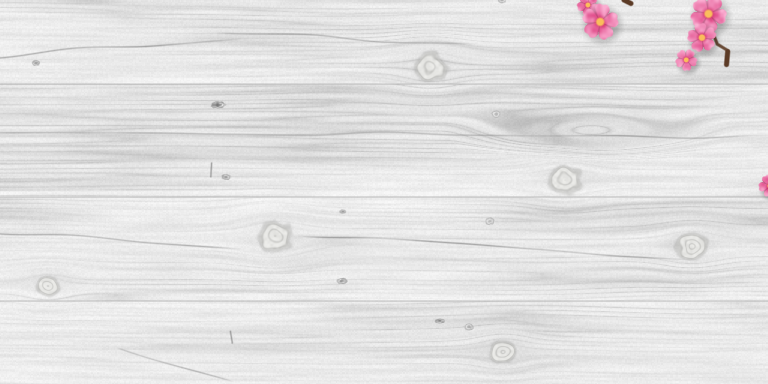
Give the GLSL for this texture, as a Shadertoy shader.

```glsl
// Whitewashed wooden planks with knots, screws and cracks, and pink blossoms
// in the upper right. Stretched noise makes the grain, bent around each knot;
// blossoms are polar petal shapes. Units: canvas height = 1, x from 0 to 2.

float hash(vec2 p) {
    return fract(sin(dot(p, vec2(127.1, 311.7))) * 43758.5);
}

float noise(vec2 p) {
    vec2 i = floor(p), f = fract(p);
    f = f * f * (3.0 - 2.0 * f);
    return mix(mix(hash(i), hash(i + vec2(1, 0)), f.x),
               mix(hash(i + vec2(0, 1)), hash(i + vec2(1, 1)), f.x), f.y);
}

float segment(vec2 p, vec2 a, vec2 b) {
    vec2 d = b - a;
    return length(p - a - d * clamp(dot(p - a, d) / dot(d, d), 0.0, 1.0));
}

// Soft stroke of half width w
float stroke(float d, float w) {
    float aa = 1.0 / iResolution.y;
    return 1.0 - smoothstep(w - aa, w + aa, d);
}

// xy = centre, z = radius
const vec3 knots[6] = vec3[6](
    vec3(1.12, 0.826, 0.040), vec3(1.471, 0.531, 0.041), vec3(0.716, 0.385, 0.043),
    vec3(1.802, 0.359, 0.038), vec3(0.125, 0.255, 0.030), vec3(1.31, 0.083, 0.032));

// xy = centre, z = radius, w = darkness
const vec4 specks[10] = vec4[10](
    vec4(0.568, 0.727, 0.015, 0.8), vec4(0.589, 0.539, 0.010, 0.5),
    vec4(1.292, 0.703, 0.011, 0.2), vec4(1.276, 0.424, 0.011, 0.2),
    vec4(0.891, 0.268, 0.011, 0.5), vec4(1.146, 0.164, 0.010, 0.8),
    vec4(1.221, 0.148, 0.011, 0.3), vec4(0.094, 0.836, 0.009, 0.5),
    vec4(1.307, 1.0, 0.010, 0.3), vec4(0.893, 0.449, 0.007, 0.5));

// x start, x end, y start, y end
const vec4 cracks[6] = vec4[6](
    vec4(-0.1, 2.1, 0.658, 0.645), vec4(0.76, 1.85, 0.389, 0.318),
    vec4(-0.1, 0.66, 0.848, 0.905), vec4(0.55, 1.25, 0.915, 0.888),
    vec4(0.3, 0.62, 0.098, 0.005), vec4(-0.1, 0.65, 0.405, 0.352));

vec3 wood(vec2 p) {
    float plank = step(0.216, p.y) + step(0.487, p.y) + step(0.781, p.y);
    float seam = min(abs(p.y - 0.216), min(abs(p.y - 0.487), abs(p.y - 0.781)));

    // Bend the grain around the knots
    float v = p.y + 0.018 * (noise(vec2(p.x * 2.2, p.y * 5.0 + plank * 7.0)) - 0.5);
    float swirl = 0.0;
    for (int i = 0; i < 6; i++) {
        vec2 d = (p - knots[i].xy) / knots[i].z;
        float pull = exp(-dot(d * vec2(0.4, 0.6), d * vec2(0.4, 0.6)));
        v -= 0.75 * (p.y - knots[i].y) * pull;
        swirl += pull;
    }

    // Long oval figure on the right of the second plank
    vec2 o = p - vec2(1.536, 0.661);
    float oval = length(o * vec2(0.22, 1.0)) + 0.006 * noise(p * vec2(9.0, 14.0));
    float figure = smoothstep(0.09, 0.03, oval);
    v = mix(v, oval + 0.66, figure);

    // Growth lines, fine fibres and broad worn patches
    vec2 g = vec2(p.x, v + plank * 3.7);
    float lines = pow(1.0 - abs(2.0 * noise(g * vec2(1.8, 88.0)) - 1.0), 3.0);
    float fibres = noise(g * vec2(9.0, 190.0));
    float streaks = noise(g * vec2(1.3, 27.0));
    float worn = smoothstep(0.2, 0.8, noise(vec2(p.x * 1.6 + plank * 5.3, v * 11.0)));
    worn *= mix(0.6, 1.0, smoothstep(0.05, 0.25, p.y));
    float tone = 0.957 - lines * (0.035 + 0.075 * worn + 0.06 * figure)
               - 0.045 * fibres - 0.05 * streaks * worn
               - 0.03 * figure - 0.02 * min(swirl, 1.0);
    tone += 0.02 * smoothstep(0.05, 0.0, seam);
    tone += 0.03 * (hash(floor(p * 256.0)) - 0.5);
    vec3 col = vec3(tone);

    // Knots: pale uneven cores with rings
    for (int i = 0; i < 6; i++) {
        vec2 d = p - knots[i].xy;
        float r = length(d * vec2(0.95, 1.1)) / knots[i].z + 0.35 * (noise(p * 45.0) - 0.5);
        float rings = pow(0.5 + 0.5 * sin(r * 17.0), 3.0);
        float shade = 0.94 - 0.11 * rings - 0.06 * noise(p * 130.0);
        col = mix(col, vec3(shade, shade, shade - 0.012), 0.85 * smoothstep(1.15, 0.75, r));
        col -= 0.10 * exp(-60.0 * (r - 0.95) * (r - 0.95));
    }

    // Screws and small dark knots
    for (int i = 0; i < 10; i++) {
        vec4 s = specks[i];
        vec2 d = (p - s.xy) * vec2(mix(1.0, 0.75, s.w), mix(1.0, 1.7, s.w));
        float r = length(d) + 0.3 * s.z * (noise(p * 180.0) - 0.5);
        col = mix(col, vec3(0.93 - 0.5 * s.w * noise(p * 150.0)), stroke(r, s.z));
        col = mix(col, vec3(0.62), 0.6 * stroke(abs(r - s.z * 0.85), 0.0015));
        col = mix(col, vec3(0.42), 0.75 * stroke(r, s.z * 0.4) * (0.3 + 0.7 * s.w));
    }

    // Cracks, nail scratches and plank seams
    for (int i = 0; i < 6; i++) {
        vec4 c = cracks[i];
        float t = (p.x - c.x) / (c.y - c.x);
        float y = mix(c.z, c.w, t) + 0.016 * (noise(vec2(p.x * 5.0, c.z * 90.0)) - 0.5);
        float ends = smoothstep(0.0, 0.08, t) * smoothstep(1.0, 0.85, t);
        float depth = 0.25 + 0.6 * noise(vec2(p.x * 8.0, c.w * 50.0));
        col = mix(col, vec3(0.56), ends * depth * stroke(abs(p.y - y), 0.0018));
    }
    float scratch = min(segment(p, vec2(0.549, 0.54), vec2(0.551, 0.575)),
                        segment(p, vec2(0.605, 0.107), vec2(0.6, 0.137)));
    col = mix(col, vec3(0.5), 0.7 * stroke(scratch, 0.0018));
    return mix(col, vec3(0.70), 0.75 * stroke(seam, 0.0016));
}

// Five notched petals around golden stamens, over a soft shadow
void blossom(inout vec3 col, vec2 p, vec2 centre, float size, float turn) {
    vec2 d = p - centre;
    col *= 1.0 - 0.22 * smoothstep(1.25, 0.6, length(d - vec2(0.006, -0.008)) / size);
    float a = atan(d.y, d.x) + turn;
    float petal = abs(cos(2.5 * a));
    float r = length(d) / size;
    float rim = 0.55 + 0.45 * sqrt(petal) - 0.1 * pow(petal, 12.0);
    vec3 pink = mix(vec3(0.87, 0.27, 0.52), vec3(0.98, 0.68, 0.82),
                    clamp(0.55 * r + 0.8 * noise(p * 75.0) - 0.15, 0.0, 1.0));
    pink *= 0.85 + 0.15 * smoothstep(0.0, 0.5, petal);
    pink = mix(pink, vec3(0.80, 0.16, 0.38), 0.6 * smoothstep(0.45, 0.15, r));
    pink = mix(pink, vec3(0.98, 0.74, 0.36), smoothstep(0.28, 0.14, r));
    col = mix(col, pink, stroke(r * size, rim * size));
}

void mainImage(out vec4 fragColor, in vec2 fragCoord) {
    vec2 p = fragCoord / iResolution.xy * vec2(2.0, 1.0);
    vec3 col = wood(p);

    // Twigs and buds
    float twig = min(segment(p, vec2(1.85, 0.93), vec2(1.868, 0.885)),
                     segment(p, vec2(1.868, 0.885), vec2(1.896, 0.868)));
    col = mix(col, vec3(0.42, 0.30, 0.22), stroke(twig, 0.004));
    float bud = min(segment(p, vec2(1.895, 0.865), vec2(1.892, 0.832)),
                    segment(p, vec2(1.625, 1.0), vec2(1.643, 0.991)));
    col = mix(col, vec3(0.36, 0.23, 0.15), stroke(bud, 0.0065));

    blossom(col, p, vec2(1.531, 0.987), 0.030, 0.4);
    blossom(col, p, vec2(1.563, 0.943), 0.050, 1.1);
    blossom(col, p, vec2(1.845, 0.964), 0.050, 0.2);
    blossom(col, p, vec2(1.828, 0.902), 0.040, 0.8);
    blossom(col, p, vec2(1.787, 0.844), 0.030, 1.5);
    blossom(col, p, vec2(2.005, 0.516), 0.031, 0.5);
    fragColor = vec4(col, 1.0);
}
```
